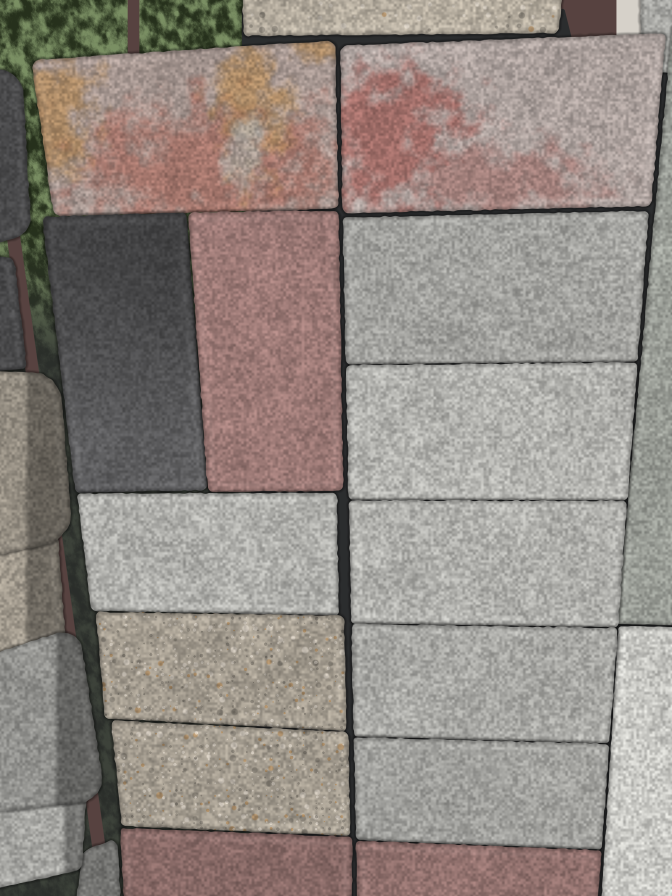
Reproduce this texture procedurally as a Shadertoy shader.

```glsl
#define GREY vec3(.65, .65, .635)
#define RED vec3(.61, .475, .46)
#define BEIGE vec3(.64, .61, .56)
#define CHARCOAL vec3(.285, .285, .29)
#define OCHRE vec3(.68, .52, .33)
#define RUST vec3(.34, .26, .25)
#define GAP vec3(.17, .175, .18)
#define GRAIN_SCALE 3.4
#define GRIT .42
#define ROW_SHRINK .915

vec2 p;
vec3 col;

float hash(vec2 v) {
    vec3 q = fract(v.xyx * .1031);
    q += dot(q, q.yzx + 33.33);
    return fract((q.x + q.y) * q.z);
}

float noise(vec2 v) {
    vec2 i = floor(v), f = fract(v), e = vec2(0, 1);
    f *= f * (3. - 2. * f);
    return mix(mix(hash(i), hash(i + e.yx), f.x),
               mix(hash(i + e), hash(i + 1.), f.x), f.y);
}

float fbm(vec2 v) {
    float sum = 0., amp = .5;
    for (int i = 0; i < 4; i++) {
        sum += amp * noise(v);
        v = v * 2.03 + 17.;
        amp *= .5;
    }
    return sum;
}

float fill(float d) {
    float soft = 70. / iResolution.y;
    return smoothstep(soft, -soft, d);
}

// Rounded shape; low and high hold the left and right corners
float quad(vec4 low, vec4 high, float radius) {
    vec2 rise = (p.y - low.yw) / (high.yw - low.yw);
    vec2 side = mix(low.xz, high.xz, rise);
    float base = mix(low.y, low.w, (p.x - low.x) / (low.z - low.x));
    float top = mix(high.y, high.w, (p.x - high.x) / (high.z - high.x));
    vec2 q = max(vec2(side.x, base) - p, p - vec2(side.y, top)) + radius;
    return length(max(q, 0.)) + min(max(q.x, q.y), 0.) - radius;
}

// Gritty concrete face with a worn rim and a contact shadow
void brick(vec4 low, vec4 high, vec3 tone, float radius) {
    float d = quad(low, high, radius) - .1;
    if (d > 1.) return;
    float grain = .7 * noise(p * GRAIN_SCALE) + .3 * noise(p * GRAIN_SCALE * .6 + 9.);
    d += .16 * (noise(p * 1.7) - .5);
    tone *= 1. + GRIT * (grain - .5) + .14 * (fbm(p * .3 + low.xy + 40.) - .47);
    tone *= mix(.8, 1., smoothstep(0., -.5, d));
    tone += .03 * exp(-pow(abs(d + .8) * 3.5, 2.));
    col *= mix(.65, 1., smoothstep(0., .4, d));
    col = mix(col, tone, fill(d));
}

// One pebble per jittered cell
vec3 pebbled(vec3 tone, vec2 v) {
    vec2 cell = floor(v), jitter = vec2(hash(cell), hash(cell + 31.));
    float pick = hash(cell + 83.);
    float d = length(fract(v) - .3 - .4 * jitter) - .08 - .2 * hash(cell + 57.);
    vec3 stone = pick < .5 ? vec3(.8, .77, .73) : pick < .8 ? BEIGE * .7 : OCHRE * .95;
    return mix(tone, stone, .65 * step(hash(cell + 101.), .5) * fill(d));
}

float stain(vec2 center, vec2 size) {
    float ragged = 1.8 * (fbm(p * .55 + center) - .47);
    return smoothstep(1.3, .3, length((p - center) / size) + ragged);
}

vec3 sideShade(vec3 tone, float edge) {
    return tone * mix(1., .68, smoothstep(-.4, .4, p.x - edge));
}

void backdrop() {
    float blades = fbm(vec2(p.x * 1.1 + p.y * .4, p.y * .8 - p.x * .3 + 40.));
    vec3 grass = mix(vec3(.15, .19, .11), vec3(.48, .56, .39), smoothstep(.25, .72, blades));
    col = mix(GAP, grass, mix(.22, 1., smoothstep(58., 76., p.y)) * step(p.x, 28.));
    float corner = step(95., p.y) * step(62.5, p.x);
    col = mix(col, RUST, corner);
    col = mix(col, vec3(.84, .82, .79), corner * fill(68.8 - p.x));
    // Rusty posts
    col = mix(col, RUST, fill(abs(p.x - 11.8 + p.y * .14) - .75) * step(p.y, 74.));
    col = mix(col, RUST, fill(abs(p.x - 14.9) - .65) * step(90., p.y));
}

void mainImage(out vec4 fragColor, in vec2 fragCoord) {
    p = fragCoord / iResolution.xy * vec2(75, 100);
    backdrop();

    // Chamfered blocks at the left border
    brick(vec4(-3, 72.2, 3.4, 74), vec4(-3, 93, 2.4, 91.5), CHARCOAL, 1.8);
    brick(vec4(-3, 58.3, 2.9, 59), vec4(-3, 71.7, 1.5, 71), CHARCOAL, .5);
    brick(vec4(8.3, -3, 13.5, -3), vec4(9.3, 5, 13, 6.3), GREY * .68, .8);
    brick(vec4(-3, .3, 9, 3), vec4(-3, 9, 9.7, 13), sideShade(GREY, 7.2), .5);
    brick(vec4(-3, 26.4, 7.2, 29), vec4(-3, 39, 6.3, 41), sideShade(BEIGE, 2.9), .5);
    brick(vec4(-3, 9.2, 11.7, 10.8), vec4(-3, 26.2, 8.7, 30), sideShade(GREY * .86, 6.3), 2.8);
    brick(vec4(-3, 37.5, 8, 40), vec4(-3, 58.6, 6.6, 58.2), sideShade(BEIGE * .9, 3.), 2.8);

    // Slabs at the right border
    brick(vec4(71.6, 92, 80, 92), vec4(71.6, 105, 80, 105), GREY, .3);
    brick(vec4(68.9, 30.5, 80, 30.2), vec4(75.1, 97, 80, 97), GREY * vec3(.91, .93, .91), .3);
    brick(vec4(67, -4, 80, -4), vec4(69.1, 30, 80, 29.8), GREY * 1.2, .3);

    // Cap brick over its dark underside
    col = mix(col, GAP, fill(quad(vec4(27, 94, 64, 95), vec4(27, 99, 63, 99), .2)));
    brick(vec4(27.3, 96.1, 62.3, 96.4), vec4(27, 105, 63, 105), pebbled(BEIGE * 1.1, p * .8), .5);

    // Stained pair
    vec3 tone = mix(GREY, RED * vec3(1.04, .92, .86), .3 + .6 * stain(vec2(23, 81), vec2(16, 8)));
    float ochre = max(stain(vec2(5.5, 88), vec2(5, 8)), stain(vec2(28, 88), vec2(4, 8)));
    ochre = max(ochre, stain(vec2(35, 94.5), vec2(2.5, 2)));
    tone = mix(tone, OCHRE, .7 * ochre);
    tone = mix(tone, GREY, .7 * stain(vec2(27.3, 83), vec2(2.5, 4)));
    brick(vec4(6.1, 75.9, 37.7, 76.8), vec4(3.6, 93.2, 37.3, 95.4), tone, .8);
    float blush = max(stain(vec2(43, 85), vec2(9)), .6 * stain(vec2(56, 80), vec2(11, 4)));
    tone = mix(mix(GREY, RED, .3) * 1.05, RED * vec3(1.02, .86, .84), .9 * blush);
    brick(vec4(38.3, 76.3, 72.6, 77.1), vec4(38.1, 94.8, 74.2, 96.2), tone, .6);

    // Left column
    tone = CHARCOAL * mix(1.3, .92, smoothstep(45., 74., p.y));
    brick(vec4(8.5, 45.1, 23.1, 45.4), vec4(4.8, 75.7, 20.7, 76.2), tone, .5);
    brick(vec4(23.3, 45.2, 38.2, 45.3), vec4(21.1, 76.2, 37.7, 76.4), RED, .5);
    brick(vec4(10.3, 31.9, 37.7, 31.4), vec4(8.7, 44.8, 37.5, 44.9), GREY * 1.05, .4);
    tone = pebbled(pebbled(BEIGE, p * .75), p * 1.4 + 7.);
    brick(vec4(11.8, 19.9, 38.6, 18.5), vec4(10.8, 31.6, 38.3, 31.2), tone, .4);
    brick(vec4(13.7, 7.9, 39, 6.8), vec4(12.5, 19.5, 38.8, 18.2), tone, .4);
    brick(vec4(14.2, -5, 39.2, -5), vec4(13.5, 7.5, 39.2, 6.5), RED * .87, .4);

    // Right column: rows shrink and tilt towards the bottom
    float top = 76., height = 16.7;
    vec2 foot = vec2(39.95, 66.6), lean = vec2(-.021, .075), tilt = vec2(-.013, .013);
    for (int row = 0; row < 6; row++) {
        float base = top - height + .25;
        vec4 low = vec4(foot + base * lean, base + (base - 47.) * tilt).xzyw;
        vec4 high = vec4(foot + top * lean, top + (top - 47.) * tilt).xzyw;
        float light = row == 0 ? .97 : 1.09 - .05 * abs(float(row) - 1.5);
        brick(low, high, row == 5 ? RED * .93 : GREY * light, .4);
        top -= height;
        height *= ROW_SHRINK;
    }
    fragColor = vec4(col, 1);
}
```
